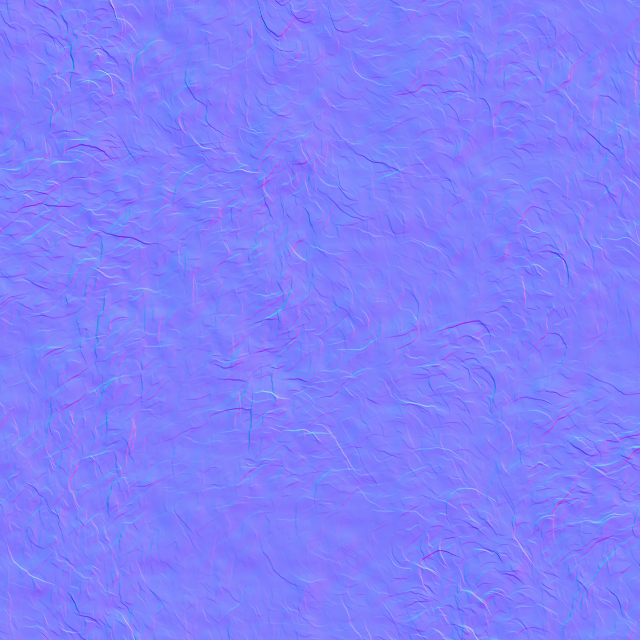
A WebGL 2 fragment shader for this texture map:

```glsl
#version 300 es
precision highp float;

uniform vec2 u_resolution;
out vec4 fragColor;

// Integer hash: four random values in 0..1 per cell and seed
vec4 hash4(vec2 cell, int seed) {
    uvec4 v = uvec4(ivec4(ivec2(cell), seed, seed * 7 + 3));
    v = v * 1664525u + 1013904223u;
    v += v.yzxy * v.wxyz;
    v ^= v >> 16u;
    v += v.yzxy * v.wxyz;
    return vec4(v >> 8u) / 16777216.0;
}

float noise(vec2 p, int seed) {
    vec2 i = floor(p);
    vec2 f = p - i;
    f = f * f * f * (f * (f * 6.0 - 15.0) + 10.0);
    float bottom = mix(hash4(i, seed).x, hash4(i + vec2(1, 0), seed).x, f.x);
    float top = mix(hash4(i + vec2(0, 1), seed).x, hash4(i + vec2(1, 1), seed).x, f.x);
    return mix(bottom, top, f.y);
}

// Overlapping trowel flakes: a sharp lip on one side, a slow slope on the other
float strokes(vec2 p, float scale, float flow, int seed) {
    vec2 q = p * scale;
    vec2 cell = floor(q);
    float lip = 0.0014 * scale;
    float height = 0.0;
    for (int y = -1; y <= 1; y++) {
        for (int x = -1; x <= 1; x++) {
            vec2 id = cell + vec2(x, y);
            vec4 place = hash4(id, seed);
            vec4 shape = hash4(id, seed + 50);
            float angle = flow + (place.z - 0.5) * 1.9 + 3.14159 * step(0.5, shape.z);
            vec2 along = vec2(cos(angle), sin(angle));
            vec2 d = q - id - place.xy;
            d = vec2(dot(d, along), dot(d, vec2(-along.y, along.x)));
            d.y += (place.w - 0.5) * 0.7 * d.x * d.x;
            float taper = max(0.0, 1.0 - abs(d.x) / mix(0.5, 0.95, shape.y));
            float profile = smoothstep(-lip, lip, d.y) * max(0.0, 1.0 - d.y / 0.75);
            height = max(height, (0.25 + shape.x * shape.x) * min(1.0, 1.5 * taper) * profile);
        }
    }
    return height;
}

// Plaster relief in canvas units
float relief(vec2 p) {
    float flow = 6.5 * noise(p * 3.2, 1);
    float strength = mix(0.4, 1.6, noise(p * 7.0, 2));
    vec2 ragged = p + 0.007 * (vec2(noise(p * 48.0, 3), noise(p * 48.0, 4)) - 0.5)
                    + 0.0025 * (vec2(noise(p * 120.0, 6), noise(p * 120.0, 7)) - 0.5);
    float marks = 1.4 * strokes(ragged, 14.0, flow, 11)
                + 1.1 * strokes(ragged, 22.0, flow, 12)
                + 0.85 * strokes(ragged, 31.0, flow, 13)
                + 0.7 * strokes(ragged, 43.0, flow, 14)
                + 0.55 * strokes(ragged, 60.0, flow, 15);
    float swell = 0.0035 * noise(p * 9.0, 5) + 0.0022 * noise(p * 21.0, 8)
                + 0.0012 * noise(p * 46.0, 9);
    return 0.00085 * strength * marks + swell;
}

void main() {
    vec2 p = gl_FragCoord.xy / min(u_resolution.x, u_resolution.y);

    // Slope by central differences
    vec2 e = vec2(0.0007, 0.0);
    vec2 slope = vec2(relief(p + e.xy) - relief(p - e.xy),
                      relief(p + e.yx) - relief(p - e.yx)) / (2.0 * e.x);

    // Surface direction packed as colour
    vec3 normal = normalize(vec3(-slope, 1.0));
    fragColor = vec4((0.5 + 0.5 * normal) * vec3(1.008, 1.0, 0.994), 1.0);
}
```
